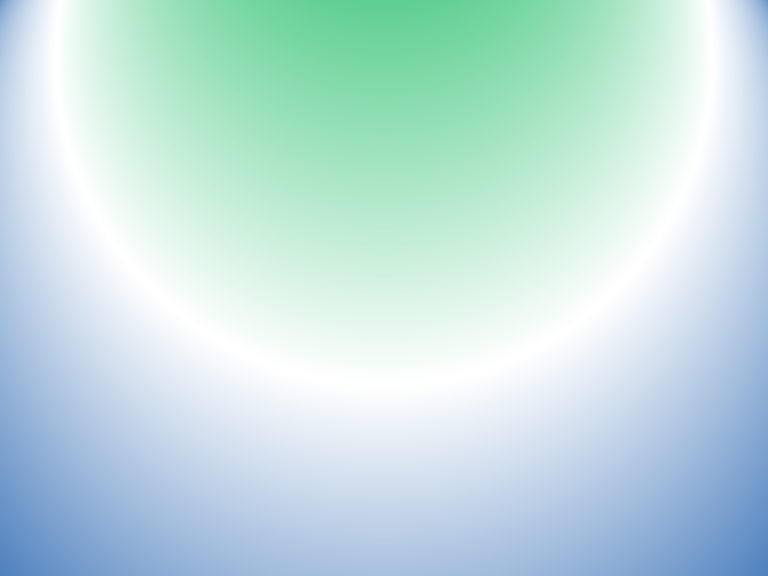
Give the GLSL for this background, as a WebGL 2 fragment shader.

```glsl
#version 300 es
precision highp float;
// A green glow hangs from the top edge, fades to a white rim and then to blue.
// The shades follow a family of circles that grow and sink away from a focal
// point above the canvas; each pixel solves for the circle passing through it.

uniform vec2 u_resolution;
out vec4 fragColor;

const vec3 GREEN = vec3(0.37, 0.81, 0.57);
const vec3 WHITE = vec3(1.0);
const vec3 BLUE = vec3(0.30, 0.50, 0.74);

// Circle number t has its centre at (0, drop * t) and the radius radius * t.
// Returns the smaller t whose circle passes through p (y points down).
float conicalGradient(vec2 p, float drop, float radius) {
  float distSq = dot(p, p);
  float along = p.y * drop;
  float disc = along * along - (drop * drop - radius * radius) * distSq;
  return distSq / (along + sqrt(max(disc, 0.0)));
}

// Blends inner to rim up to t = 1, then rim to outer.
vec3 rimPalette(float t, float innerStop, float outerStop) {
  float inside = clamp((1.0 - t) / (1.0 - innerStop), 0.0, 1.0);
  float outside = clamp((t - 1.0) / (outerStop - 1.0), 0.0, 1.0);
  return mix(mix(WHITE, GREEN, inside), BLUE, outside);
}

void main() {
  // Canvas heights, centred in x, origin at the lower left
  vec2 pos = (gl_FragCoord.xy - vec2(0.5 * u_resolution.x, 0.0)) / u_resolution.y;

  // Offset from the focal point, y turned downward
  float focalHeight = 1.755;
  vec2 fromFocus = vec2(pos.x, focalHeight - pos.y);

  float t = conicalGradient(fromFocus, 0.854, 0.571);
  fragColor = vec4(rimPalette(t, 0.53, 1.467), 1.0);
}
```
